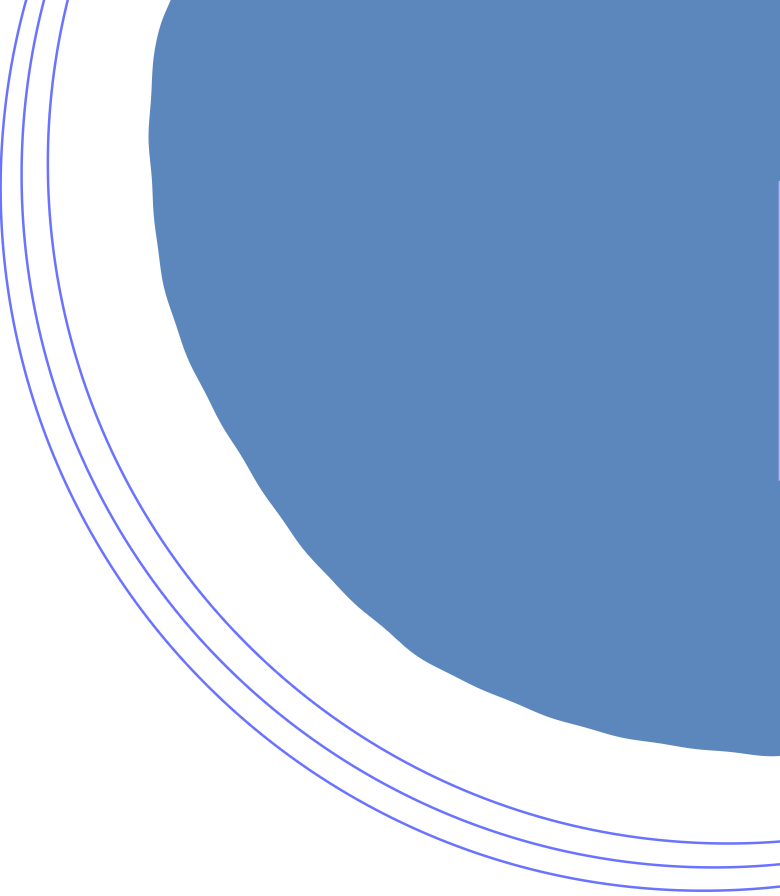
This background is drawn by a Shadertoy shader. Its source:

```glsl
// A large blue, slightly uneven disc on white, swept by three thin violet rings.
// The disc is a polar distance whose radius is varied by soft bumps and ripples;
// the rings are circle outlines, and a pale sliver touches the right edge.

#define DISC_CENTER vec2(0.8333, 0.8307)
#define DISC_RADIUS 0.668
#define RIPPLE 0.0006
#define RING_HALF_WIDTH 0.0014
#define SLIVER_LEFT 0.869
#define SLIVER_SPAN vec2(0.4635, 0.798)
#define DISC_COLOR vec3(0.36, 0.53, 0.74)
#define RING_COLOR vec3(0.41, 0.45, 1.0)
#define SLIVER_COLOR vec3(0.68, 0.71, 0.99)

// Soft bump around a given angle
float bump(float angle, float middle, float width) {
    float t = (angle - middle) / width;
    return exp(-t * t);
}

// Approximate signed distance to the uneven disc
float discDistance(vec2 p) {
    vec2 d = DISC_CENTER - p;
    float angle = atan(d.y, d.x);   // 0 at the left, growing downwards
    float radius = DISC_RADIUS;
    radius -= 0.0052 * bump(angle, -0.27, 0.04);
    radius += 0.0026 * bump(angle, -0.20, 0.06);
    radius -= 0.0033 * bump(angle, 0.08, 0.09);
    radius -= 0.0091 * bump(angle, 0.55, 0.20);
    radius += 0.0042 * bump(angle, 1.01, 0.075);
    radius += 0.0070 * bump(angle, 1.63, 0.09);
    radius += RIPPLE * cos(50.0 * (angle - 0.355));
    return length(d) - radius;
}

// Coverage of a shape from its signed distance
float cover(float dist, float pixel) {
    return clamp(0.5 - dist / pixel, 0.0, 1.0);
}

void mainImage(out vec4 fragColor, in vec2 fragCoord) {
    // Canvas heights, origin at the lower left
    vec2 p = fragCoord / iResolution.y;
    float pixel = 1.0 / iResolution.y;

    vec3 color = vec3(1.0);
    color = mix(color, DISC_COLOR, cover(discDistance(p), pixel));

    // Rings: center and radius, outermost first
    vec3 rings[3] = vec3[3](
        vec3(0.7852, 0.7904, 0.7845),
        vec3(0.7969, 0.8047, 0.7728),
        vec3(0.8125, 0.8177, 0.7591));
    for (int i = 0; i < 3; i++) {
        float outline = abs(length(p - rings[i].xy) - rings[i].z);
        color = mix(color, RING_COLOR, cover(outline - RING_HALF_WIDTH, pixel));
    }

    // Pale sliver at the right edge
    float ends = max(SLIVER_SPAN.x - p.y, p.y - SLIVER_SPAN.y);
    float sliver = max(SLIVER_LEFT - p.x, ends);
    color = mix(color, SLIVER_COLOR, cover(sliver, pixel));

    fragColor = vec4(color, 1.0);
}
```
